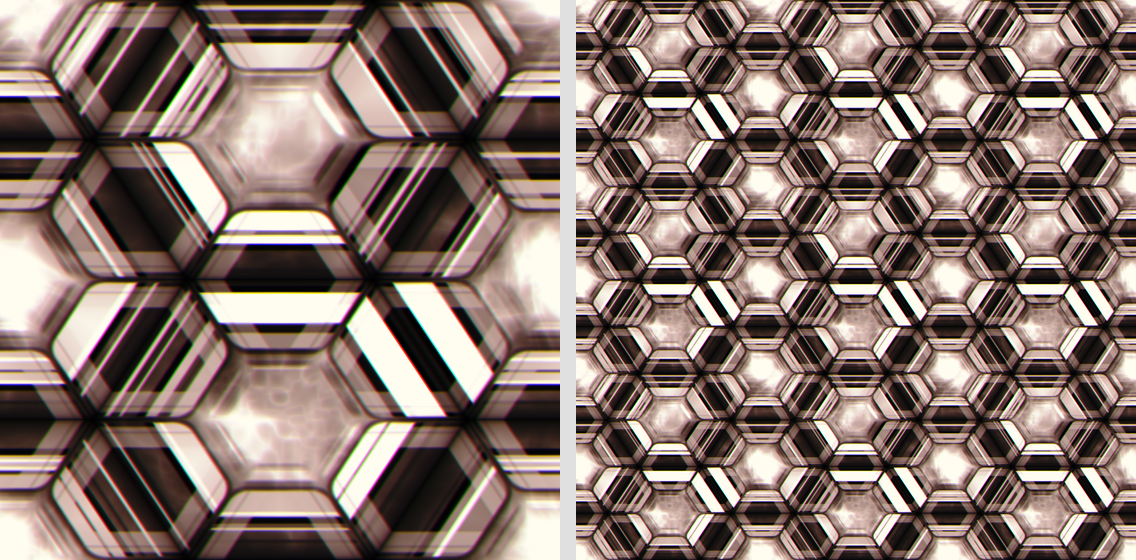
Left: one tile. Right: repeated 3 by 3.
Reproduce this pattern procedurally as a Shadertoy shader.

```glsl
// Bevelled glass hexagons: striped gems lie along the hexagon edges, cloudy glow fills the centres.
// Each hexagon splits into six sectors; distances to edge (d) and seam (s) place all facets.
// Red, green and blue view the light field at slightly shifted points for prismatic fringes.

// Pane brightness per hexagon: bottom, top, lower left, upper right, upper left, lower right
const float paneLight[24] = float[24](
    0.86, 0.74, 0.82, 0.80, 0.55, 0.88,
    0.76, 1.25, 0.90, 1.25, 0.72, 1.12,
    0.80, 0.72, 1.25, 0.60, 0.62, 0.92,
    1.14, 0.90, 1.08, 0.82, 0.84, 0.60);

float hash(float n) { return fract(sin(n * 12.9898 + 4.1) * 43758.5); }

float band(float x, float a, float b, float w) {
    return smoothstep(a - w, a + w, x) - smoothstep(b - w, b + w, x);
}

float smoothMin(float a, float b, float k) {
    float h = max(k - abs(a - b), 0.0) / k;
    return min(a, b) - 0.25 * h * h * k;
}

// Value noise that wraps after "period" cells
float noise(vec2 p, float period) {
    vec2 i = floor(p), f = fract(p);
    f = f * f * (3.0 - 2.0 * f);
    vec2 a = mod(i, period), b = mod(i + 1.0, period);
    return mix(mix(hash(a.x + a.y * 57.0), hash(b.x + a.y * 57.0), f.x),
               mix(hash(a.x + b.y * 57.0), hash(b.x + b.y * 57.0), f.x), f.y);
}

// Ridged, warped smoke
float wisps(vec2 p) {
    p += 0.08 * vec2(noise(p * 6.0, 6.0), noise(p * 6.0 + 3.0, 6.0));
    float sum = 0.0, amp = 0.5, freq = 7.0;
    for (int i = 0; i < 4; i++) {
        float ridge = 1.0 - abs(2.0 * noise(p * freq, freq) - 1.0);
        sum += amp * ridge * ridge;
        amp *= 0.5;
        freq *= 2.0;
    }
    return sum;
}

// Signed coordinates across the three pairs of hexagon edges, 1 at an edge
vec3 hexAxes(vec2 q) {
    return vec3(4.0 * q.y, 3.0 * q.x + 2.0 * q.y, 3.0 * q.x - 2.0 * q.y);
}

float reach(vec3 a) { return max(abs(a.x), max(abs(a.y), abs(a.z))); }

float light(vec2 p) {
    // Nearest hexagon centre out of two interleaved grids
    vec2 c = vec2(floor(p.x + 0.5), floor(p.y * 2.0 + 0.5) * 0.5);
    vec2 c2 = vec2(floor(p.x) + 0.5, floor(p.y * 2.0) * 0.5 + 0.25);
    if (reach(hexAxes(p - c2)) < reach(hexAxes(p - c))) c = c2;
    vec3 a = hexAxes(p - c), g = abs(a);
    float m = reach(a), d = 1.0 - m, s = min(g.x, min(g.y, g.z));

    // Wrapped identity of hexagon and sector
    float hexId = floor(mod(c.y, 1.0) * 4.0 + 0.5);
    float axis = m == g.x ? 0.0 : (m == g.y ? 1.0 : 2.0);
    float side = axis < 0.5 ? a.x : (axis < 1.5 ? a.y : a.z);
    float id = hexId * 6.0 + axis * 2.0 + step(0.0, side);
    float smoke = wisps(p);

    // Cloudy centre, brighter in every other column
    float bright = 1.0 - mod(hexId, 2.0);
    float t = mix(0.36, 0.62, smoothstep(0.48, 0.8, d)) + 0.6 * (smoke - 0.3);
    t += (0.2 + 0.3 * bright) * exp(-m * m * 14.0) * (0.4 + 1.4 * smoke);

    // Fine bars between centre and gem
    for (int i = 0; i < 4; i++) {
        float n = id * 11.0 + float(i);
        float x = 0.49 + 0.18 * hash(n);
        float w = 0.015 + 0.06 * hash(n + 301.0);
        t += (hash(n + 607.0) - 0.48) * 0.42 * band(d, x, x + w, 0.012) * smoothstep(0.0, 0.07, s);
    }

    // Gem: smoky dark core, then a lit pane; the brightest panes sit close to the edge
    float lit = paneLight[int(id)];
    float near = step(1.2, lit);
    float start = mix(0.24 + 0.07 * hash(id + 0.3), 0.09, near);
    float gem = 0.12 + 0.4 * smoke * smoothstep(0.0, 0.2, d);
    gem = mix(gem, lit * (0.9 + 0.4 * s), smoothstep(start - 0.012, start + 0.012, d));
    gem = mix(gem, 0.55, near * smoothstep(0.31, 0.34, d));
    gem *= 1.0 - 0.85 * near * band(d, 0.31, 0.38, 0.012);

    // Thin bright and dark stripes
    for (int i = 0; i < 4; i++) {
        float n = id * 13.0 + float(i) + 900.0;
        float x = 0.03 + 0.4 * hash(n);
        float w = 0.014 + 0.028 * hash(n + 211.0);
        float tone = mod(float(i), 2.0) < 0.5 ? 1.1 : 0.12;
        gem = mix(gem, tone, (0.66 - 0.55 * near) * band(d, x, x + w, 0.012));
    }
    gem *= 1.0 - 0.85 * band(d, start - 0.045, start, 0.012);

    // Translucent end facets along the seams, fainter over lit glass
    float facet = mix(0.5, 0.15, smoothstep(0.5, 1.0, gem));
    gem = mix(gem, 0.78, facet * band(s, 0.05, 0.2, 0.012));
    gem *= 1.0 - 0.15 * band(s, 0.085, 0.1, 0.012);

    // Softly rounded gem outline with a shaded rim
    float inset = smoothMin(0.49 - d, s - 0.02, 0.08);
    t = mix(t, gem, smoothstep(-0.014, 0.014, inset));
    t *= 1.0 - 0.35 * band(inset, -0.03, -0.005, 0.014);

    // Dark seams, edges and stars at the hexagon corners
    t *= 1.0 - 0.7 * exp(-s * 38.0) * smoothstep(0.6, 0.05, d);
    t *= 1.0 - 0.7 * exp(-d * 60.0);
    t = clamp(t * (1.0 - exp(-(d + s) * 20.0)), 0.0, 1.0);
    // Stronger contrast
    return mix(t, smoothstep(0.0, 0.96, t), 0.6);
}

void mainImage(out vec4 fragColor, in vec2 fragCoord) {
    vec2 uv = fragCoord / iResolution.xy;
    // Three-way dispersion gives each edge direction its own fringe
    float spread = 0.0018;
    vec3 t = vec3(light(uv + spread * vec2(-0.85, -0.5)),
                  light(uv + spread * vec2(0.85, -0.5)),
                  light(uv + spread * vec2(0.0, 1.0)));
    // Rosy midtones between near-black and cream
    vec3 rose = vec3(0.0, 0.115, 0.15) * smoothstep(0.0, 0.36, t);
    vec3 color = t - rose * (1.0 - smoothstep(0.86, 1.0, t) * vec3(1.0, 0.9, 0.6));
    fragColor = vec4(max(color, 0.0), 1.0);
}
```
